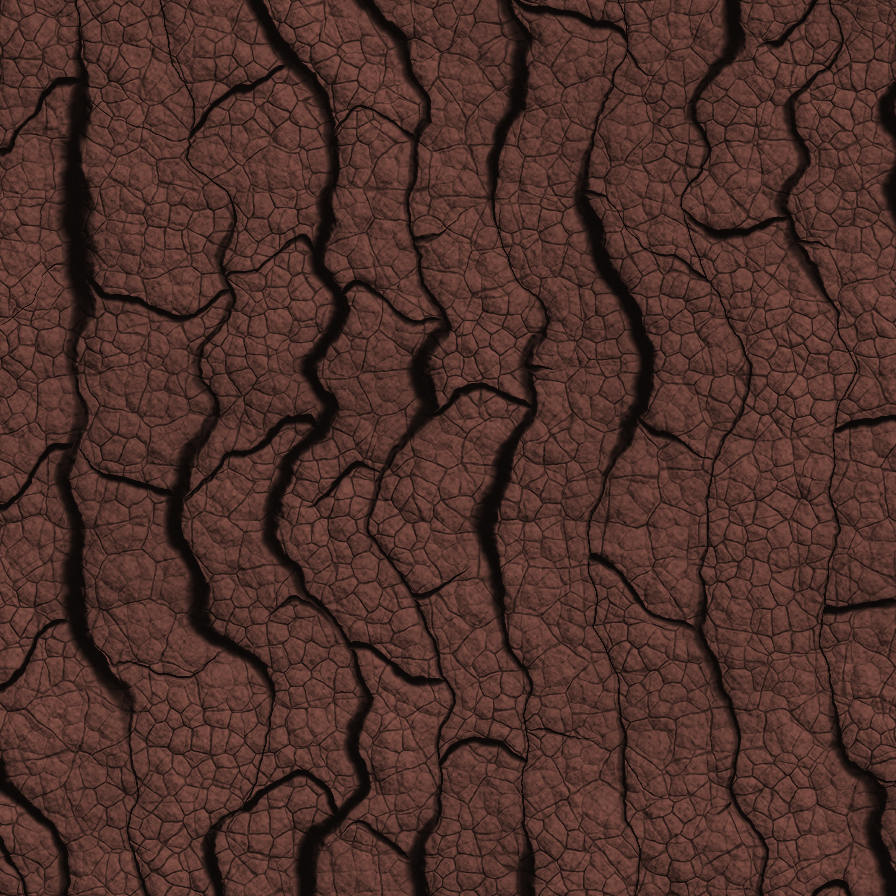
Reproduce this texture procedurally as a three.js fragment shader.

```glsl
// Draws reddish brown tree bark: cobbled plates split by ragged vertical fissures.
#define COLUMNS 8.5
#define ROWS 5.0
#define LEAN 0.09
#define FISSURE_WIDTH 0.012
#define CRACK_WIDTH 0.0045
#define LUMP_SCALE 19.0
#define COBBLE_SCALE 43.0
#define GRAIN_SCALE 170.0
#define BARK_COLOR vec3(0.385, 0.238, 0.207)
#define DEEP_COLOR vec3(0.045, 0.032, 0.027)
#define LIGHT_DIR vec3(0.48, 0.55, 1.0)

varying vec2 vUv;

float hash(vec2 p) {
  vec3 q = fract(p.xyx * 0.1031);
  q += dot(q, q.yzx + 33.33);
  return fract((q.x + q.y) * q.z);
}

float noise(vec2 p) {
  vec2 i = floor(p);
  vec2 f = fract(p);
  f = f * f * (3.0 - 2.0 * f);
  float low = mix(hash(i), hash(i + vec2(1.0, 0.0)), f.x);
  float high = mix(hash(i + vec2(0.0, 1.0)), hash(i + 1.0), f.x);
  return mix(low, high, f.y);
}

float fbm(vec2 p) {
  float sum = 0.0;
  float gain = 0.5;
  for (int i = 0; i < 4; i++) {
    sum += gain * noise(p);
    p = p * 2.03 + 17.3;
    gain *= 0.5;
  }
  return sum;
}

// Cellular pattern: x is the distance to the cell centre, y the gap to the next cell
vec2 cells(vec2 p) {
  vec2 base = floor(p);
  float nearest = 8.0;
  float second = 8.0;
  for (int y = -1; y <= 1; y++) {
    for (int x = -1; x <= 1; x++) {
      vec2 id = base + vec2(float(x), float(y));
      vec2 center = id + 0.1 + 0.8 * vec2(hash(id), hash(id + 71.7));
      float d = length(center - p);
      second = min(second, max(nearest, d));
      nearest = min(nearest, d);
    }
  }
  return vec2(nearest, second - nearest);
}

// Gaps between plates: x is the opening, y the rounded shoulder around it
vec2 crevices(vec2 p) {
  // Vertical fissures that sway, widen and close
  float sway = 0.95 * noise(p * vec2(3.0, 5.0)) + 0.38 * noise(p * vec2(5.0, 17.0) + 7.0);
  float u = (p.x + LEAN * p.y) * COLUMNS + sway;
  float seam = floor(u + 0.5);
  float side = abs(u - seam) / COLUMNS;
  float gape = smoothstep(0.15, 0.8, noise(vec2(seam * 7.31, p.y * 7.0)));
  float width = 0.0015 + FISSURE_WIDTH * gape;
  float fissure = (1.0 - smoothstep(0.2 * width, width, side)) * (0.3 + 0.7 * gape);
  float shoulder = exp(-side / 0.013) * (0.35 + 0.65 * gape);

  // Thin cross cracks, staggered from column to column
  float column = floor(u);
  float v = p.y * ROWS + 5.0 * hash(vec2(column, 3.0));
  v += 0.75 * noise(vec2(p.x * 15.0, column * 3.1));
  float row = floor(v + 0.5);
  float span = noise(vec2(p.x * 11.0 + row * 5.3, column * 9.7 + row * 3.7));
  float strength = smoothstep(0.3, 0.7, span);
  float across = abs(v - row) / ROWS;
  float crackWidth = 0.001 + CRACK_WIDTH * strength;
  float crack = (1.0 - smoothstep(0.25 * crackWidth, crackWidth, across)) * strength;
  shoulder = max(shoulder, 0.6 * strength * exp(-across / 0.008));
  return vec2(max(fissure, crack), shoulder);
}

// Surface relief: x is the height, y the darkness of its cavities
vec2 bark(vec2 p) {
  vec2 wobble = vec2(fbm(p * 24.0), fbm(p * 24.0 + 43.0)) - 0.47;
  vec2 gap = crevices(p + 0.022 * wobble);
  vec2 warped = p + 0.016 * wobble;
  vec2 lump = cells(warped * LUMP_SCALE);
  vec2 cobble = cells(warped * COBBLE_SCALE + 9.0);

  float broken = smoothstep(0.3, 0.7, noise(p * 16.0 + 5.0));
  float seams = (1.0 - smoothstep(0.02, 0.13, cobble.y)) * (0.15 + 0.5 * broken);
  seams = max(seams, 0.6 * (1.0 - smoothstep(0.01, 0.06, lump.y)) * (1.0 - 0.6 * broken));

  float height = -0.012 * gap.x - 0.009 * gap.y;
  height -= 0.006 * lump.x * lump.x + 0.005 * cobble.x * cobble.x;
  height += 0.009 * fbm(p * 34.0) + 0.0024 * fbm(p * GRAIN_SCALE);
  height -= 0.0012 * seams;
  float cavity = 1.0 - (1.0 - 0.97 * gap.x) * (1.0 - 0.65 * seams) * (1.0 - 0.3 * gap.y);
  return vec2(height, cavity);
}

void main() {
  // Slope of the relief, lit from the upper right
  float e = 0.0014;
  vec2 here = bark(vUv);
  float right = bark(vUv + vec2(e, 0.0)).x;
  float above = bark(vUv + vec2(0.0, e)).x;
  vec3 normal = normalize(vec3(here.x - right, here.x - above, e));
  vec3 light = normalize(LIGHT_DIR);
  float shade = 0.16 + 0.84 * max(dot(normal, light), 0.0) / light.z;

  // Soft patches and fine grain in the colour
  float tint = 0.9 + 0.16 * noise(vUv * 9.0) + 0.22 * (noise(vUv * 310.0) - 0.5);
  vec3 surface = BARK_COLOR * min(shade, 1.3) * tint;
  gl_FragColor = vec4(mix(surface, DEEP_COLOR, here.y), 1.0);
}
```
